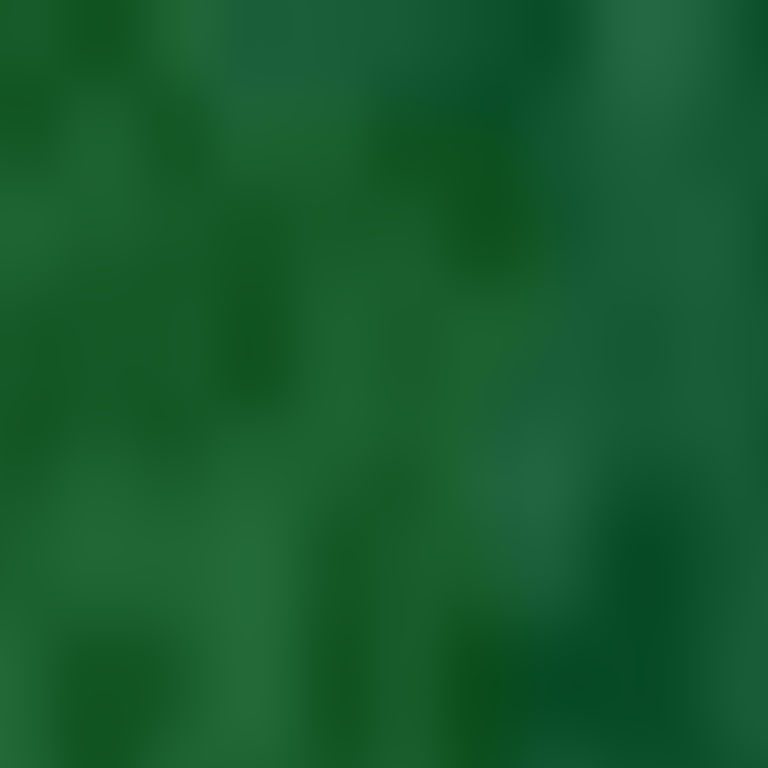
A WebGL 1 fragment shader for this texture:

```glsl
precision highp float;
// Soft, out-of-focus green cloth: broad blurred patches of light and shade.
// Two octaves of value noise set the brightness; a wide, wavering mask
// turns the right side and the upper edge from leaf green to bluish green.

uniform vec2 u_resolution;

const vec3 LEAF_DARK  = vec3(0.035, 0.295, 0.095);
const vec3 LEAF_LIGHT = vec3(0.160, 0.440, 0.250);
const vec3 TEAL_DARK  = vec3(0.020, 0.285, 0.140);
const vec3 TEAL_LIGHT = vec3(0.150, 0.415, 0.275);

const vec2  PATCH_CELLS  = vec2(5.5, 4.5);  // broad patches per canvas
const vec2  DETAIL_CELLS = vec2(10.0, 7.0); // smaller, upright patches
const float DETAIL_SHARE = 0.32;
const float CONTRAST     = 1.1;
const vec2  TEAL_START   = vec2(0.68, 0.86); // right and upper borders
const float TEAL_BLUR    = 0.06;
const float TEAL_WAVER   = 0.10;

float hash(vec2 p) {
  vec3 q = fract(vec3(p.xyx) * 0.1031);
  q += dot(q, q.yzx + 33.33);
  return fract((q.x + q.y) * q.z);
}

// Value noise with a quintic fade, in 0..1
float valueNoise(vec2 p) {
  vec2 cell = floor(p);
  vec2 f = fract(p);
  f = f * f * f * (f * (f * 6.0 - 15.0) + 10.0);
  float low  = mix(hash(cell), hash(cell + vec2(1.0, 0.0)), f.x);
  float high = mix(hash(cell + vec2(0.0, 1.0)), hash(cell + vec2(1.0)), f.x);
  return mix(low, high, f.y);
}

// Brightness of the blurred patches
float patchLight(vec2 uv) {
  float broad  = valueNoise(uv * PATCH_CELLS + vec2(17.3, 5.6));
  float detail = valueNoise(uv * DETAIL_CELLS + vec2(41.7, 29.2));
  float light = mix(broad, detail, DETAIL_SHARE);
  return clamp(0.5 + (light - 0.5) * CONTRAST, 0.0, 1.0);
}

// Share of bluish green, with a soft uneven border
float tealMask(vec2 uv) {
  float waver = (valueNoise(uv * 4.0 + 63.4) - 0.5) * TEAL_WAVER;
  vec2 side = smoothstep(-TEAL_BLUR, TEAL_BLUR, uv - TEAL_START + waver);
  float upper = side.y * smoothstep(0.22, 0.34, uv.x);
  return 1.0 - (1.0 - side.x) * (1.0 - upper);
}

void main() {
  vec2 uv = gl_FragCoord.xy / u_resolution;
  float light = patchLight(uv);
  vec3 leaf = mix(LEAF_DARK, LEAF_LIGHT, light);
  vec3 teal = mix(TEAL_DARK, TEAL_LIGHT, light);
  gl_FragColor = vec4(mix(leaf, teal, tealMask(uv)), 1.0);
}
```
